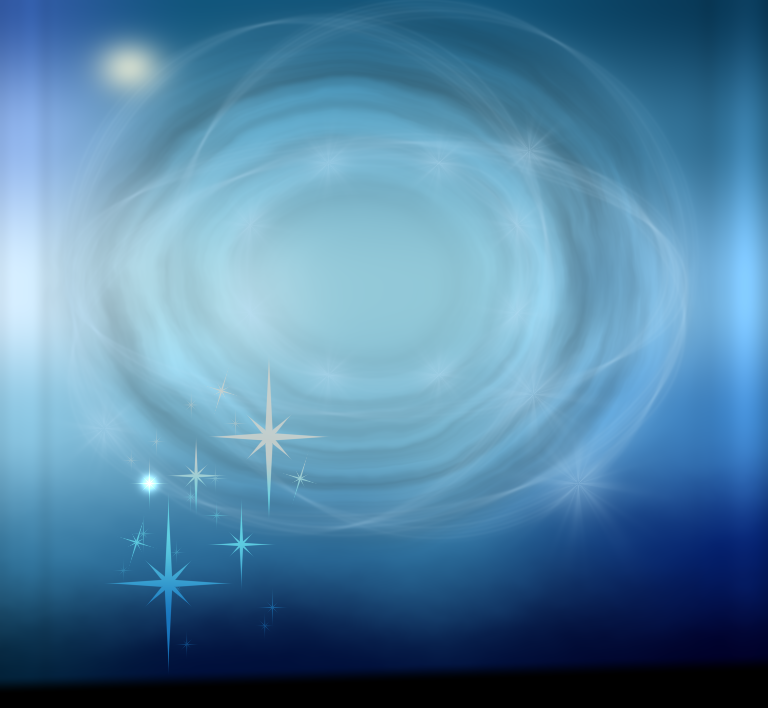
A Shadertoy shader for this background:

```glsl
// A misty blue sky with pale swirling light rings above a dark horizon.
// Three vertical colour ramps form the sky; bundles of offset ellipses form
// the rings, with flares where strands cross, and tapered spikes form stars.

float hash(vec2 p) { return fract(sin(dot(p, vec2(127.1, 311.7))) * 43758.5453); }

float noise(vec2 p) {
  vec2 i = floor(p), f = fract(p);
  f = f * f * (3. - 2. * f);
  return mix(mix(hash(i), hash(i + vec2(1, 0)), f.x),
             mix(hash(i + vec2(0, 1)), hash(i + vec2(1, 1)), f.x), f.y);
}

float fbm(vec2 p) {
  float sum = 0., amp = .5;
  for (int i = 0; i < 5; i++) {
    sum += amp * noise(p);
    p = mat2(1.6, 1.2, -1.2, 1.6) * p + 3.7;
    amp *= .5;
  }
  return sum;
}

mat2 rotate(float a) { return mat2(cos(a), sin(a), -sin(a), cos(a)); }

float glow(vec2 p, vec2 centre, vec2 size) {
  vec2 q = (p - centre) / size;
  return exp(-dot(q, q));
}

// Six colours from the top of the sky down to the horizon
vec3 ramp(float t, vec3 a, vec3 b, vec3 c, vec3 d, vec3 e, vec3 f) {
  vec3 col = mix(a, b, smoothstep(0., .2, t));
  col = mix(col, c, smoothstep(.18, .4, t));
  col = mix(col, d, smoothstep(.42, .6, t));
  col = mix(col, e, smoothstep(.58, .8, t));
  return mix(col, f, smoothstep(.76, .95, t));
}

// Bundle of fine strands around an ellipse, pinched where the wave is zero
float ring(vec2 p, vec2 centre, vec2 radii, float tilt, float waves, float phase) {
  p = rotate(-tilt) * (p - centre);
  vec2 q = p / radii;
  float l = max(length(q), .001), a = atan(q.y, q.x);
  float d = (l - 1.) * l / max(length(q / radii), .001);
  float wave = cos(waves * a + phase), sum = 0.;
  for (int k = 0; k < 7; k++) {
    float x = (d - .017 * (float(k) / 3. - 1.) * wave) / .0024;
    sum += exp(-x * x) * (.6 + .4 * sin(float(k) * 2.3 + a * 2.));
  }
  float veil = exp(-abs(d) / (d > 0. ? .012 : .035));
  return (.17 * sum + .24 * veil) * (.75 + .25 * sin(2. * a + phase + 1.));
}

// Soft core with thin curved rays
float flare(vec2 p, vec2 centre, float size) {
  vec2 q = (p - centre) / size;
  float r = length(q), a = atan(q.y, q.x + 1e-5);
  float rays = pow(abs(cos(4. * a + .5 * r)), 10.) + .5 * pow(abs(cos(7. * a + 1.)), 14.);
  return .6 * exp(-r * r * 6.) + .4 * rays * exp(-r * 2.6);
}

float spike(vec2 q, float len, float width) {
  return abs(q.x) - width * (1. - abs(q.y) / len);
}

// Star with long upright, shorter level and small diagonal arms
float star(vec2 p, vec2 centre, float size, float tilt) {
  vec2 q = rotate(tilt) * (p - centre) / size, g = rotate(.785) * q;
  float d = min(spike(q, 1., .05), spike(q.yx, .72, .05));
  d = min(d, min(spike(g, .36, .04), spike(g.yx, .36, .04)));
  return 1. - smoothstep(-.7, .7, d * size * iResolution.y);
}

void mainImage(out vec4 fragColor, in vec2 fragCoord) {
  vec2 p = fragCoord / iResolution.xy * vec2(1.085, 1);
  float mist = fbm(p * vec2(5, 8));
  float t = 1. - p.y + .07 * (mist - .5) * (1. - smoothstep(.25, .5, p.y));

  // Sky
  vec3 left = ramp(t, vec3(.2, .36, .66), vec3(.56, .7, .92), vec3(.84, .93, 1),
    vec3(.55, .78, .89), vec3(.2, .47, .63), vec3(.01, .14, .24));
  vec3 middle = ramp(t, vec3(.06, .33, .48), vec3(.3, .56, .68), vec3(.52, .75, .82),
    vec3(.42, .67, .78), vec3(.16, .42, .6), vec3(0, .06, .23));
  vec3 right = ramp(t, vec3(.03, .22, .34), vec3(.18, .43, .58), vec3(.44, .69, .87),
    vec3(.22, .49, .75), vec3(.01, .12, .42), vec3(0, 0, .15));
  vec3 col = mix(mix(left, middle, smoothstep(0., .3, p.x)), right, smoothstep(.6, 1.05, p.x));
  float sides = 1. - smoothstep(.06, .09, p.x) + smoothstep(.96, 1., p.x);
  col *= 1. + sides * .16 * (noise(p * vec2(45, 1.5)) - .5);
  col += vec3(.08, .12, .16) * glow(p, vec2(1.05, .62), vec2(.02, .3));

  // Swirling vapour inside the rings
  vec2 q = (p - vec2(.53, .61)) / vec2(.45, .39);
  float r = length(q), disc = 1. - smoothstep(.75, 1.12, r);
  float wisps = fbm(vec2(r * 9. + 1.5 * q.x + mist, 1.4 * q.y + 2. * r));
  col *= 1. + disc * smoothstep(.1, .7, r) * .85 * (wisps - .5);
  col = mix(col, vec3(.64, .83, .88), .45 * glow(p, vec2(.5, .6), vec2(.3, .22)));
  col = mix(col, vec3(.8, .91, .95), .5 * glow(p, vec2(.35, .57), vec2(.09, .1)));
  col = mix(col, vec3(.68, .76, .77), .4 * glow(p, vec2(.2, .63), vec2(.09, .13)));
  col = mix(col, vec3(.3, .5, .63), .5 * glow(p, vec2(.85, .6), vec2(.06, .08)));

  // Rings and the flares at their crossings
  vec2 hub = vec2(.542, .62), span = vec2(.204, .162);
  float light = ring(p, vec2(.528, .607), vec2(.425, .193), 0., 3., .4)
    + .75 * ring(p, vec2(.437, .612), vec2(.338, .36), 0., 2., 1.2)
    + .6 * ring(p, vec2(.606, .62), vec2(.365, .37), 0., 2., 2.6)
    + .7 * ring(p, hub, span, 0., 4., 0.)
    + .8 * ring(p, vec2(.535, .53), vec2(.435, .265), .14, 3., 2.);
  for (int i = 0; i < 8; i++) {
    float a = .3927 + .7854 * float(i);
    light += .65 * flare(p, hub + span * vec2(cos(a), sin(a)), .06);
  }
  vec3 knots[4] = vec3[4](vec3(.754, .443, .12), vec3(.817, .317, .1),
    vec3(.748, .787, .06), vec3(.147, .395, .07));
  for (int i = 0; i < 4; i++) light += .75 * flare(p, knots[i].xy, knots[i].z);
  col = mix(col, vec3(.74, .88, .97), .8 * (1. - exp(-light)));

  // Hazy sun
  col = mix(col, vec3(.89, .91, .83), .85 * glow(p, vec2(.183, .904), vec2(.045, .036)));

  // Stars: large ones (x, y, size), then scattered tiny ones
  vec3 stars[8] = vec3[8](vec3(.38, .383, .112), vec3(.238, .176, .112), vec3(.277, .328, .05),
    vec3(.341, .231, .051), vec3(.211, .317, .025), vec3(.193, .234, .026),
    vec3(.313, .448, .024), vec3(.424, .324, .025));
  float cover = 0.;
  for (int i = 0; i < 8; i++)
    cover = max(cover, star(p, stars[i].xy, stars[i].z, i > 4 ? .3 : 0.));
  for (int i = 0; i < 14; i++) {
    float h = hash(vec2(i, 4));
    cover = max(cover, .7 * star(p, vec2(.17 + .26 * h, .09 + .026 * float(i)), .006 + .01 * fract(h * 7.), 0.));
  }
  vec3 tint = mix(vec3(.1, .5, .8), vec3(.4, .86, .92), smoothstep(.12, .25, p.y));
  tint = mix(tint, vec3(.8, .82, .8), smoothstep(.28, .36, p.y));
  col = mix(col, tint, .88 * cover);
  col += vec3(.5, .6, .55) * glow(p, stars[4].xy, vec2(.012));

  // Dark sloping ground
  float ground = .031 + .03 * p.x;
  col *= smoothstep(ground - .012, ground + .014, p.y);
  fragColor = vec4(clamp(col, 0., 1.), 1);
}
```
